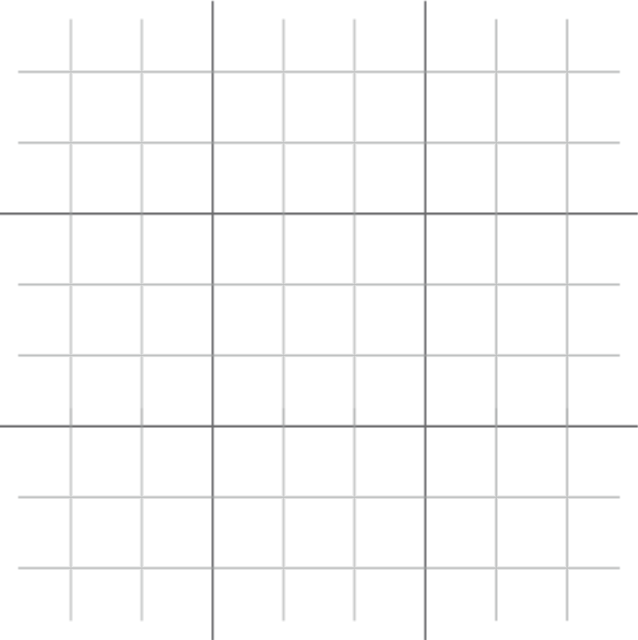
Give the GLSL for this pattern, as a Shadertoy shader.

```glsl
// A nine by nine ruled grid on white: short pale lines between cells and
// long dark lines around each block of three. Each family of lines is found
// by rounding to the nearest rule, then blended as soft distance bands.

const float CELLS = 9.0;
const float BLOCK = 3.0;
const float INSET = 0.256;         // gap between pale line ends and the border
const float HALF_WIDTH = 0.0165;   // all lengths are in cells
const float CRISP = 0.028;
const float BLURRED = 0.038;
const vec3 PAPER = vec3(1.0);
const vec3 PALE_INK = vec3(0.615, 0.625, 0.625);
const vec3 DARK_INK = vec3(0.44, 0.44, 0.45);

// Soft strip of the given half width around zero
float band(float offset, float halfWidth, float softness) {
    return clamp(0.5 + (halfWidth - abs(offset)) / softness, 0.0, 1.0);
}

// Soft interval from lo to hi
float span(float t, float lo, float hi, float softness) {
    return band(t - 0.5 * (lo + hi), 0.5 * (hi - lo), softness);
}

// Nearest interior rule among multiples of spacing
float nearestRule(float t, float spacing) {
    return spacing * clamp(round(t / spacing), 1.0, CELLS / spacing - 1.0);
}

// Pale rule across t, skipping the block edges
float paleRule(float t, float along, float softness) {
    float rule = nearestRule(t, 1.0);
    float betweenBlocks = step(0.5, mod(rule, BLOCK));
    return betweenBlocks * band(t - rule, HALF_WIDTH, softness)
         * span(along, INSET, CELLS - INSET, softness);
}

// Dark rule across t, running the full length of the grid
float darkRule(float t, float along, float softness) {
    return band(t - nearestRule(t, BLOCK), HALF_WIDTH, softness)
         * span(along, -0.02, CELLS, softness);
}

void mainImage(out vec4 fragColor, in vec2 fragCoord) {
    // Centred cell coordinates, 0 to 9 across the grid
    float cellSize = min(iResolution.x, iResolution.y) / CELLS;
    vec2 p = (fragCoord - 0.5 * iResolution.xy) / cellSize + 0.5 * CELLS;
    float pixel = 1.0 / cellSize;
    float crisp = max(CRISP, pixel);

    // Block edges, slightly denser where they cross
    vec3 color = mix(PAPER, DARK_INK, darkRule(p.x, p.y, crisp) * 0.95);
    color = mix(color, DARK_INK * 0.95, darkRule(p.y, p.x, crisp));

    // Pale columns are blurred and fainter in the left two blocks
    float leftBlocks = step(p.x, 2.0 * BLOCK);
    float columnSoftness = max(mix(CRISP, BLURRED, leftBlocks), pixel);
    float columnOpacity = mix(0.65, 0.57, leftBlocks);

    // Overlapping column ends leave a darker stub above the lower block edge
    columnOpacity += 0.17 * span(p.y, BLOCK, BLOCK + INSET, crisp);

    float columns = paleRule(p.x, p.y, columnSoftness) * columnOpacity;
    float rows = paleRule(p.y, p.x, crisp) * 0.65;
    color = mix(color, PALE_INK, max(columns, rows));

    fragColor = vec4(color, 1.0);
}
```
